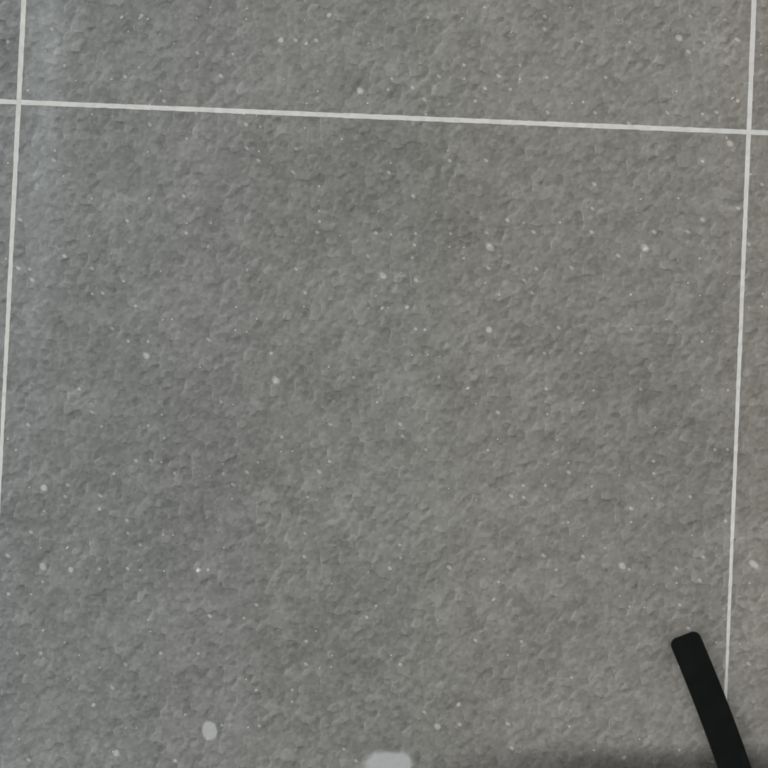
Reproduce this texture procedurally as a three.js fragment shader.

```glsl
varying vec2 vUv;

const vec3 STONE = vec3(0.482, 0.482, 0.465);
const vec3 GROUT = vec3(0.78, 0.78, 0.765);
const vec3 CHALK = vec3(0.68, 0.69, 0.69);
const vec3 RUBBER = vec3(0.085, 0.09, 0.09);
const vec2 TILE_SIZE = vec2(0.956, 0.96);

vec2 hash2(vec2 p) {
  vec3 q = fract(p.xyx * vec3(0.1031, 0.1030, 0.0973));
  q += dot(q, q.yzx + 33.33);
  return fract((q.xx + q.yz) * q.zy);
}

// Blended cell values, centred on zero
float cellNoise(vec2 p) {
  vec2 cell = floor(p);
  vec2 local = fract(p);
  float total = 0.0;
  float weights = 0.0001;
  for (int j = -1; j <= 1; j++) {
    for (int i = -1; i <= 1; i++) {
      vec2 offset = vec2(float(i), float(j));
      vec2 seed = hash2(cell + offset + 200.0);
      float d = length(offset + seed - local);
      float w = pow(1.0 - smoothstep(0.0, 1.3, d), 4.0);
      total += w * (seed.x * 0.6 + seed.y * 0.4 - 0.5);
      weights += w;
    }
  }
  return total / weights;
}

// Scattered bright chips, one candidate per cell
float flecks(vec2 p, float density, float radius) {
  vec2 cell = floor(p);
  vec2 seed = hash2(cell + 71.0);
  vec2 d = fract(p) - mix(vec2(0.3), vec2(0.7), seed);
  d.x += d.y * (seed.y - 0.5);
  float size = radius * (0.5 + seed.y);
  float present = step(1.0 - density, hash2(cell + 317.0).x);
  return present * (1.0 - smoothstep(size * 0.3, size, length(d)));
}

float clouds(vec2 p) {
  float sum = 0.0;
  float gain = 0.5;
  for (int i = 0; i < 4; i++) {
    p += 0.6 * sin(p.yx * 1.3 + float(i) * 2.1);
    sum += gain * sin(p.x) * sin(p.y + 1.0);
    p = mat2(1.3, 1.1, -1.1, 1.3) * p;
    gain *= 0.6;
  }
  return sum;
}

// Slightly converging floor grid
vec2 tileCoords(vec2 p) {
  float left = mix(-0.019, 0.031, p.y);
  float right = mix(0.941, 0.982, p.y);
  float top = mix(0.868, 0.827, p.x);
  return vec2((p.x - left) / (right - left), (p.y - top) / TILE_SIZE.y);
}

float jointMask(vec2 tile, float halfWidth, float soft) {
  vec2 d = abs(fract(tile + 0.5) - 0.5) * TILE_SIZE;
  return 1.0 - smoothstep(halfWidth - soft, halfWidth + soft, min(d.x, d.y));
}

float stoneGrain(vec2 p) {
  vec2 lightStep = vec2(-0.0022, 0.0026);
  float pits = cellNoise(p * 120.0);
  float relief = pits - cellNoise((p + lightStep) * 120.0);
  float fine = cellNoise(p * 230.0);
  float coarse = cellNoise(p * 48.0);
  return pits * 0.07 + relief * 0.065 + fine * 0.085 + coarse * 0.055;
}

float blob(vec2 p, vec2 centre, vec2 radius) {
  float ragged = cellNoise(p * 75.0) * 0.5;
  return 1.0 - smoothstep(0.7, 1.1, length((p - centre) / radius) + ragged);
}

// Rounded bar with a blunt end
float barDistance(vec2 p, vec2 a, vec2 b, float radius, float corner) {
  vec2 axis = normalize(b - a);
  vec2 d = p - 0.5 * (a + b);
  vec2 q = abs(vec2(dot(d, axis), axis.x * d.y - axis.y * d.x));
  q -= vec2(0.5 * length(b - a), radius) - corner;
  return length(max(q, 0.0)) + min(max(q.x, q.y), 0.0) - corner;
}

void main() {
  vec2 p = vUv;
  vec2 tile = tileCoords(p);

  // Stone with cool and warm drifts
  float tint = hash2(floor(tile) + 40.0).x - 0.5;
  vec3 color = STONE + tint * 0.015 + stoneGrain(p);
  color += clouds(p * 9.0) * 0.024 + clouds(p * 31.0 + 4.0) * 0.014;
  color += mix(vec3(-0.014, -0.004, 0.006), vec3(0.014, 0.004, -0.004), p.x);
  float sheen = exp(-pow((tile.x - 0.035) / 0.03, 2.0));
  color += sheen * smoothstep(0.3, 0.9, p.y) * vec3(0.045, 0.05, 0.055);
  color += flecks(p * 64.0, 0.1, 0.18) * 0.13;
  color += flecks(p * 29.0 + 9.0, 0.035, 0.15) * 0.17;

  // Grout, narrowing toward the bottom
  float width = mix(0.0018, 0.0034, p.y) + cellNoise(p * 90.0) * 0.0009;
  float joint = jointMask(tile, width, 0.0013);
  color = mix(color, GROUT + cellNoise(p * 150.0) * 0.08, joint * 0.94);

  // Pale marks and floor shade
  float marks = max(blob(p, vec2(0.273, 0.049), vec2(0.011, 0.014)),
                    blob(p, vec2(0.508, 0.003), vec2(0.036, 0.021)));
  float shade = smoothstep(0.5, 0.85, p.x) * (1.0 - smoothstep(0.0, 0.04, p.y));
  color *= 1.0 - 0.4 * shade;
  color = mix(color, CHALK, marks * 0.8);

  // Dark handle with a soft shadow
  vec2 bent = p + vec2(0.25 * (p.y - 0.16) * p.y, 0.0);
  float bar = barDistance(bent, vec2(0.890, 0.173), vec2(0.972, -0.04), 0.0205, 0.010);
  color *= 1.0 - 0.22 * exp(-max(bar, 0.0) * 70.0);
  vec3 rubber = RUBBER + 0.02 * cellNoise(p * 60.0);
  color = mix(color, rubber, 1.0 - smoothstep(-0.0015, 0.0015, bar));

  gl_FragColor = vec4(clamp(color, 0.0, 1.0), 1.0);
}
```
